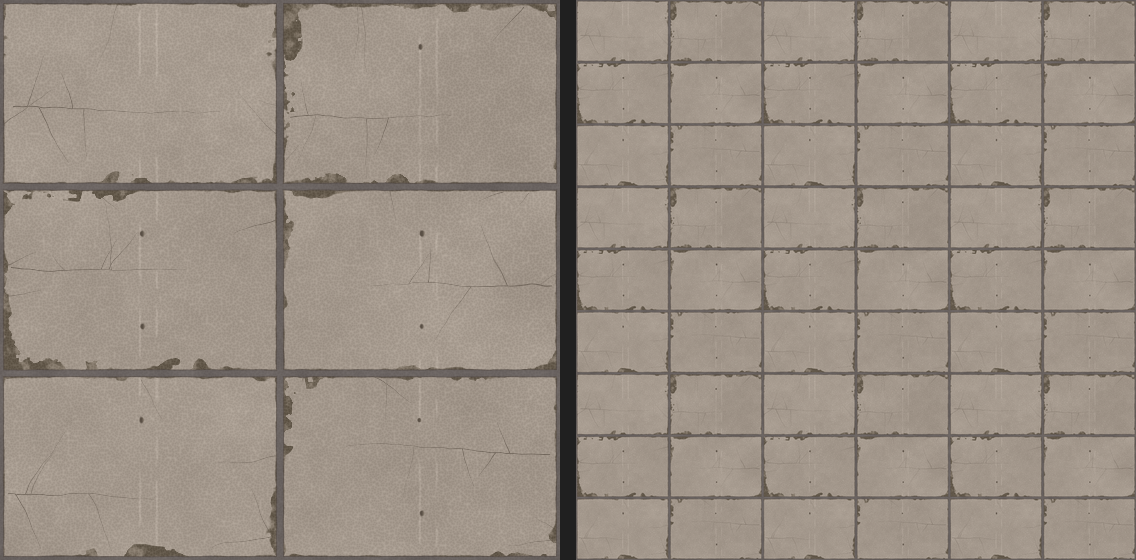
Left, the tile; right, the same tile 3 across and 3 down.
This texture is drawn by a Shadertoy shader. Its source:

```glsl
// Weathered concrete slabs, two across and three down, set in dark recessed joints.
// Each slab gets hashed cracks (segments in a warped domain), chipped edges, tie holes
// and faint casting seams over cellular grain; every noise wraps, so the canvas tiles.

const vec2  GRID        = vec2(2.0, 3.0);
const float JOINT_HALF  = 0.0068;
const float CRACK_HALF  = 0.0006;
const float CRACK_WARP  = 0.024;
const int   CRACK_COUNT = 8;
const vec2  CHIP_DEPTH  = vec2(0.034, 0.020);  // side edges, top and bottom edges
const float HOLE_RADIUS = 0.0045;
const float HOLE_OFFSET = 0.083;
const float GRAIN_CELLS = 230.0;

const vec3 CONCRETE_DARK  = vec3(0.575, 0.530, 0.485);
const vec3 CONCRETE_LIGHT = vec3(0.700, 0.655, 0.608);
const vec3 JOINT_COLOR    = vec3(0.415, 0.388, 0.378);
const vec3 JOINT_SHADOW   = vec3(0.330, 0.295, 0.280);
const vec3 CHIP_COLOR     = vec3(0.390, 0.350, 0.295);
const vec3 CHIP_LIGHT     = vec3(0.530, 0.485, 0.430);
const vec3 CRACK_COLOR    = vec3(0.350, 0.310, 0.270);

vec3 hash(vec2 cell, float seed) {
    uvec3 v = uvec3(vec3(cell, seed)) * 1664525u + 1013904223u;
    for (int i = 0; i < 2; i++) {
        v.x += v.y * v.z;
        v.y += v.z * v.x;
        v.z += v.x * v.y;
        v ^= v >> 16u;
    }
    return vec3(v & 65535u) / 65535.0;
}

// Value noise that wraps after a whole number of cells
float noise(vec2 uv, float cells) {
    vec2 p = uv * cells, c = floor(p), f = p - c;
    f = f * f * (3.0 - 2.0 * f);
    vec4 k = vec4(mod(c, cells), mod(c + 1.0, cells));
    return mix(mix(hash(k.xy, cells).x, hash(k.zy, cells).x, f.x),
               mix(hash(k.xw, cells).x, hash(k.zw, cells).x, f.x), f.y);
}

float fbm(vec2 uv, float cells) {
    float sum = 0.0, amp = 0.533;
    for (int i = 0; i < 4; i++) {
        sum += amp * noise(uv, cells);
        cells *= 2.0;
        amp *= 0.5;
    }
    return sum;
}

// Wrapping cellular noise: distance to the nearest grain
float cellular(vec2 uv, float cells) {
    vec2 p = uv * cells, c = floor(p);
    float nearest = 2.0;
    for (int i = 0; i < 9; i++) {
        vec2 n = c + vec2(i % 3 - 1, i / 3 - 1);
        nearest = min(nearest, length(n + hash(mod(n, cells), 7.0).xy - p));
    }
    return nearest;
}

// Coverage of a line from a to b that thins out and fades toward b
float crack(vec2 p, vec2 a, vec2 b, float px) {
    vec2 ab = b - a;
    float t = clamp(dot(p - a, ab) / dot(ab, ab), 0.0, 1.0);
    float d = length(p - a - ab * t);
    return clamp((CRACK_HALF * (1.0 - 0.5 * t) - d) / px + 0.5, 0.0, 1.0) * (1.0 - 0.6 * t);
}

float slabCracks(vec2 p, vec2 id, vec2 halfSize, float px) {
    vec3 r = hash(id, 11.0);
    float side = r.x < 0.5 ? -1.0 : 1.0;
    vec2 a = vec2(side * halfSize.x * 0.95, (r.y - 0.5) * 0.09);
    vec2 b = a + vec2(-side * mix(0.22, 0.38, r.z), (r.x - 0.5) * 0.06);
    float cover = crack(p, a, b, px);
    for (int i = 0; i < CRACK_COUNT; i++) {
        vec3 s = hash(id, 20.0 + float(i)), t = hash(id, 40.0 + float(i));
        // Even ones branch off the main crack, odd ones run in from an edge
        vec2 start = mix(a, b, s.x * 0.8);
        float angle = (t.x < 0.5 ? 1.57 : -1.57) + (s.y - 0.5) * 1.4;
        if (i % 2 == 1) {
            float along = s.x * 1.7 - 0.85;
            start = halfSize * (t.y < 0.5 ? vec2(along, 1.0) : vec2(sign(t.x - 0.5), along));
            angle = atan(-start.y, -start.x) + (s.y - 0.5) * 1.3;
        }
        vec2 end = start + mix(0.03, 0.13, s.z) * vec2(cos(angle), sin(angle));
        cover = max(cover, crack(p, start, end, px) * mix(0.4, 1.0, t.z));
    }
    return cover;
}

void mainImage(out vec4 fragColor, in vec2 fragCoord) {
    vec2 uv = fragCoord / iResolution.xy;
    float px = 1.0 / iResolution.y;
    vec2 id = floor(uv * GRID);
    vec2 p = (fract(uv * GRID) - 0.5) / GRID;
    vec2 halfSize = 0.5 / GRID - JOINT_HALF;
    vec3 slab = hash(id, 3.0);
    vec2 slabUv = uv + slab.xy;
    float rough = fbm(uv, 48.0);

    // Concrete: broad mottling, fine grain and a slight tone per slab
    float grain = cellular(uv, GRAIN_CELLS) - 0.48;
    float tone = 0.53 + (fbm(slabUv, 5.0) - 0.5) * 0.65 + (rough - 0.5) * 0.3
               + grain * 0.65 + (slab.z - 0.5) * 0.14;
    vec3 color = mix(CONCRETE_DARK, CONCRETE_LIGHT, clamp(tone, -0.2, 1.2));

    // Two broken pale casting seams
    vec2 seamDist = abs(p.x - vec2(0.0, 0.03) + (rough - 0.5) * 0.002);
    vec2 seam = 1.0 - smoothstep(vec2(0.0005), vec2(0.0005 + 1.5 * px), seamDist);
    color += 0.055 * max(seam.x, seam.y) * smoothstep(0.45, 0.65, noise(slabUv, 26.0));

    // Cracks
    vec2 warp = vec2(fbm(slabUv, 10.0), fbm(slabUv + 0.37, 10.0)) - 0.5;
    color = mix(color, CRACK_COLOR, 0.85 * slabCracks(p + CRACK_WARP * warp, id, halfSize, px));

    // Tie holes, missing on some slabs
    for (int i = 0; i < 2; i++) {
        vec3 h = hash(id, 60.0 + float(i));
        vec2 q = p - vec2((h.x - 0.5) * 0.012, (float(i) * 2.0 - 1.0) * HOLE_OFFSET);
        float d = length(q * vec2(1.15, 0.9)) + (rough - 0.5) * 0.006 - HOLE_RADIUS;
        float hole = (1.0 - smoothstep(-px, px, d)) * step(h.y, 0.75);
        color = mix(color, mix(CRACK_COLOR, CHIP_LIGHT, smoothstep(-0.2, 1.0, q.x / HOLE_RADIUS)), hole);
    }

    // Chipped edges: ragged depth, only where the wear noise is high
    vec2 edge = halfSize - abs(p);
    float wear = smoothstep(0.48, 0.78, fbm(slabUv, 7.0));
    vec2 depth = (CHIP_DEPTH * wear + 0.0022) * smoothstep(0.32, 0.68, fbm(slabUv, 36.0));
    float chip = max(depth.x - edge.x, depth.y - edge.y);
    vec3 debris = mix(CHIP_COLOR, CHIP_LIGHT, smoothstep(0.42, 0.72, fbm(uv, 64.0))) + grain * 0.1;
    color += 0.03 * smoothstep(-0.003, 0.0, chip) * wear;
    color = mix(color, debris, smoothstep(-px, px, chip - 0.0006));

    // Joints: dark at the slab edge, flatter in the middle
    float inside = min(edge.x, edge.y) + (rough - 0.5) * 0.0025;
    vec3 joint = mix(JOINT_SHADOW, JOINT_COLOR, smoothstep(0.0, 0.0025, -inside));
    joint += (fbm(uv, 24.0) - 0.5) * 0.07 + grain * 0.04;
    color = mix(joint, color, smoothstep(-px, px, inside));

    fragColor = vec4(color, 1.0);
}
```
